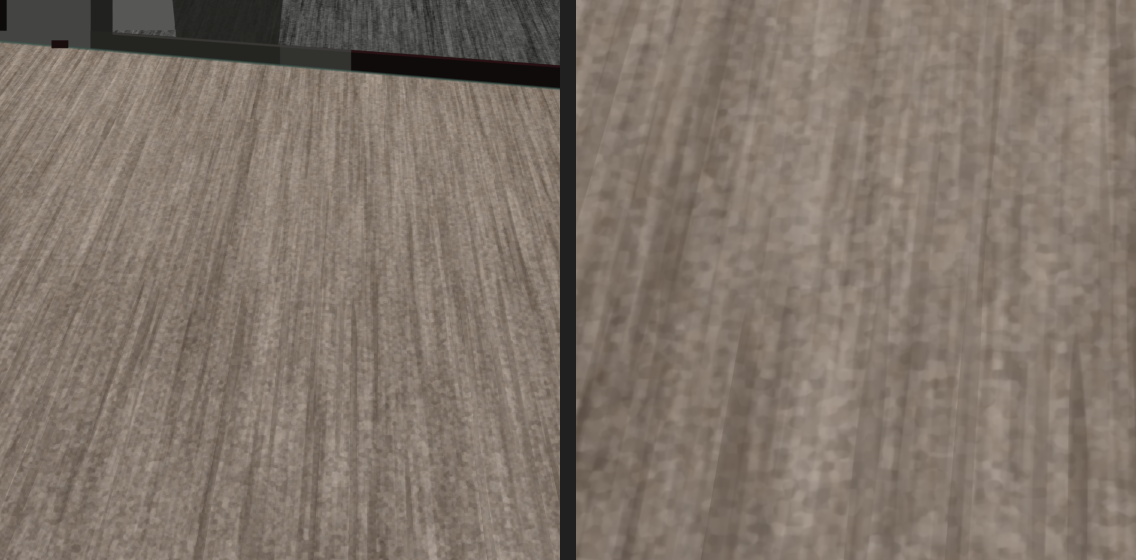
Left, the full canvas; right, a detail of the centre.
This texture is drawn by a WebGL 2 fragment shader. Its source:

```glsl
#version 300 es
precision highp float;
// A streaked woven carpet running back in perspective to a dark door frame,
// with a dim grey room behind glass. Soft cellular noise, stretched along the
// pile, gives the streaks and tufts; box masks build the frame.

uniform vec2 u_resolution;
out vec4 fragColor;

const vec2 VANISHING = vec2(0.65, 1.69);
const float SOFT = 0.0016;

vec3 hash3(vec2 p) {
  vec3 q = fract(p.xyx * vec3(0.1031, 0.1030, 0.0973));
  q += dot(q, q.yxz + 33.33);
  return fract((q.xxy + q.yzz) * q.zyx);
}

// Smooth cellular noise: random cell values blended by distance, 0 to 1.
float cellNoise(vec2 p) {
  vec2 cell = floor(p);
  float total = 0.0, weights = 0.0;
  for (int j = -1; j <= 1; j++) {
    for (int i = -1; i <= 1; i++) {
      vec2 id = cell + vec2(i, j);
      vec3 h = hash3(id + 400.0);
      vec2 d = id + 0.15 + 0.7 * h.xy - p;
      float w = exp(-7.0 * dot(d, d));
      total += w * h.z;
      weights += w;
    }
  }
  return total / weights;
}

// Signed noise around zero, offset by a seed.
float vary(vec2 p, float seed) {
  return cellNoise(p + seed * vec2(17.3, 41.7)) - 0.5;
}

// Soft step and soft interval masks.
float above(float v, float edge) {
  return smoothstep(edge - SOFT, edge + SOFT, v);
}

float between(float v, float low, float high) {
  return above(v, low) * (1.0 - above(v, high));
}

// Ground coordinates: x across the pile, y into the distance.
vec2 ground(vec2 uv) {
  float drop = VANISHING.y - uv.y;
  return vec2((uv.x - VANISHING.x) / drop, 1.0 / drop);
}

// Lightness change of the pile at a ground point.
float pile(vec2 g, vec2 uv, float nearness) {
  float broad = vary(g * vec2(42.0, 5.0), 1.0);
  float streak = vary(g * vec2(135.0, 9.0), 2.0);
  float hair = vary(g * vec2(230.0, 26.0), 3.0);
  float tuft = vary(g * vec2(170.0, 270.0), 4.0);
  float grain = vary(uv * 185.0, 5.0);
  float seam = smoothstep(0.16, 0.36, vary(g * vec2(110.0, 7.0), 6.0));
  float gaps = 0.55 + 1.3 * tuft * nearness;
  return 0.055 * broad + 0.085 * streak + 0.07 * hair
       + mix(0.05, 0.11, nearness) * tuft + 0.06 * grain
       - 0.085 * seam * max(gaps, 0.0);
}

vec3 carpet(vec2 uv, float shade) {
  float blotch = vary(uv * vec2(7.0, 5.0), 7.0);
  vec3 base = mix(vec3(0.521, 0.472, 0.432), vec3(0.556, 0.504, 0.456), uv.y);
  vec3 tint = vec3(0.012, 0.002, -0.012) * vary(uv * 90.0, 8.0);
  return base + shade + 0.035 * blotch + tint;
}

// Room behind the glass: grey pile, pale panel, tapered bin and post.
vec3 room(vec2 uv, float shade) {
  vec3 color = vec3(0.30, 0.30, 0.292) + 1.1 * shade;
  color = mix(color, vec3(0.265, 0.27, 0.26), 1.0 - above(uv.x, 0.163));
  float panel = between(uv.x, 0.2, 0.312) * above(uv.y, 0.946);
  color = mix(color, vec3(0.34, 0.345, 0.335), panel);
  float taper = 0.1 * (1.0 - uv.y);
  float bin = between(uv.x, 0.308 + taper, 0.505 - taper);
  color = mix(color, vec3(0.15, 0.152, 0.14) + 0.2 * shade, bin);
  color = mix(color, vec3(0.13, 0.132, 0.122), between(uv.x, 0.162, 0.201));
  float jamb = (1.0 - above(uv.x, 0.012)) * above(uv.y, 0.945);
  return mix(color, vec3(0.05, 0.045, 0.04), jamb);
}

// Sloping bottom rail: grey behind glass, then nearly black with a red rim.
vec3 addRail(vec3 color, vec2 uv, float height) {
  float thick = mix(0.031, 0.042, uv.x);
  float bare = above(uv.x, 0.627);
  vec3 body = mix(vec3(0.14, 0.14, 0.13), vec3(0.055, 0.042, 0.04), bare);
  body += vec3(0.055) * between(uv.x, 0.5, 0.627);
  color = mix(color, body, above(uv.x, 0.162) * (1.0 - above(height, thick)));
  vec3 rim = mix(vec3(0.25, 0.24, 0.23), vec3(0.20, 0.07, 0.09), bare);
  float edge = between(height, thick - 0.004, thick) * above(uv.x, 0.201);
  return mix(color, rim, 0.75 * edge);
}

void main() {
  vec2 uv = gl_FragCoord.xy / u_resolution;
  float height = uv.y - (0.926 - 0.085 * uv.x);
  float nearness = 1.0 - smoothstep(0.1, 0.85, uv.y);
  float shade = pile(ground(uv), uv, nearness);

  vec3 back = addRail(room(uv, shade), uv, height);
  vec3 color = mix(carpet(uv, shade), back, above(height, 0.0));

  // Teal glass edge along the floor, and a small dark stop.
  color = mix(color, vec3(0.22, 0.33, 0.30), 0.6 * between(height, -0.002, 0.002));
  float stopper = between(uv.x, 0.092, 0.122) * between(uv.y, 0.914, 0.928);
  color = mix(color, vec3(0.10, 0.05, 0.05), stopper);
  fragColor = vec4(color, 1.0);
}
```
